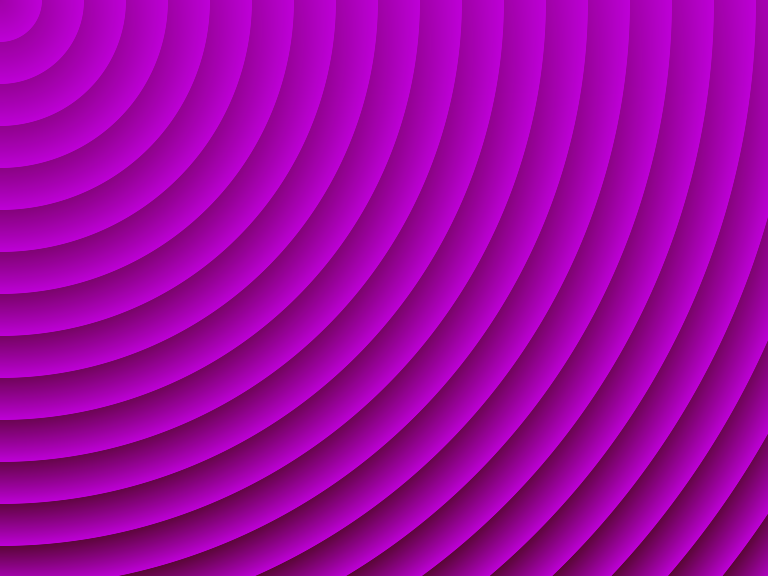
Reproduce this background procedurally as a Shadertoy shader.

```glsl
// Concentric magenta rings spreading from the top left corner, like stacked discs.
// A sawtooth of the radius shades each ring from a dark inner rim to a bright
// outer rim, and the shadow deepens steadily toward the bottom of the canvas.

const float RING_WIDTH = 7.0 / 96.0;   // in canvas heights
const float TOP_SHADOW = 0.30;         // shadow strength at the top, 1.0 at the bottom
const vec3 BRIGHT_RIM = vec3(0.745, 0.0, 0.845);
const vec3 DARK_RIM = vec3(0.34, 0.024, 0.195);

// Rising ramp from 0 to 1 per unit, with its drop softened over the given width
float smoothSawtooth(float x, float softness) {
    float offset = x - floor(x + 0.5);
    return offset + 1.0 - smoothstep(-0.5 * softness, 0.5 * softness, offset);
}

// Ring colour for a position inside the ring and a shadow strength
vec3 ringColor(float ramp, float shadow) {
    return mix(BRIGHT_RIM, DARK_RIM, (1.0 - ramp) * shadow);
}

void mainImage(out vec4 fragColor, in vec2 fragCoord) {
    vec2 uv = fragCoord / iResolution.y;
    vec2 center = vec2(0.0, 1.0);

    // Radius counted in rings, and the size of one pixel in the same unit
    float rings = distance(uv, center) / RING_WIDTH;
    float pixel = 1.0 / (iResolution.y * RING_WIDTH);

    float ramp = smoothSawtooth(rings, pixel);
    float shadow = mix(1.0, TOP_SHADOW, uv.y);
    fragColor = vec4(ringColor(ramp, shadow), 1.0);
}
```
